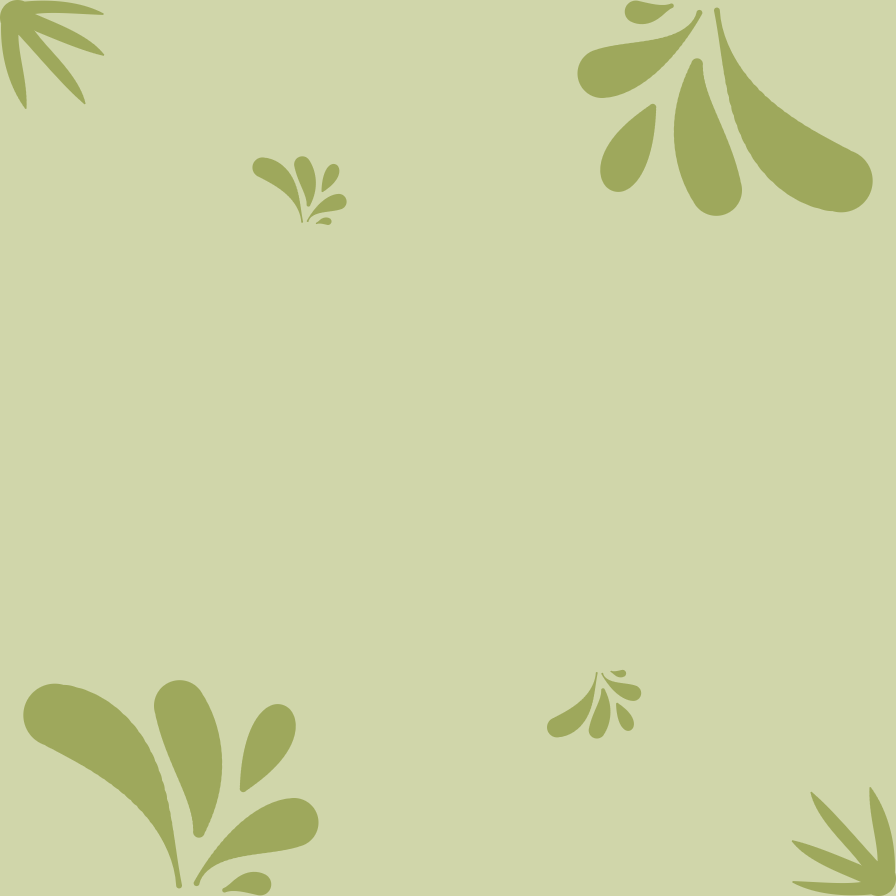
This background is drawn by a WebGL 2 fragment shader. Its source:

```glsl
#version 300 es
precision highp float;

uniform vec2 u_resolution;
out vec4 outColor;

// Point and radius (xyz) on a cubic Bezier of circles
vec3 bezier(vec3 a, vec3 b, vec3 c, vec3 d, float t) {
    float s = 1.0 - t;
    return s * s * s * a + 3.0 * s * t * (s * b + t * c) + t * t * t * d;
}

// Distance to a tapered stroke, walked as short capsules
float petal(vec2 p, vec3 a, vec3 b, vec3 c, vec3 d) {
    const int STEPS = 24;
    float dist = 1e5;
    vec3 from = a;
    for (int i = 1; i <= STEPS; i++) {
        vec3 to = bezier(a, b, c, d, float(i) / float(STEPS));
        vec2 axis = to.xy - from.xy;
        float h = clamp(dot(p - from.xy, axis) / dot(axis, axis), 0.0, 1.0);
        vec3 disc = mix(from, to, h);
        dist = min(dist, length(p - disc.xy) - disc.z);
        from = to;
    }
    return dist;
}

// Spray of five petals growing upwards
float spray(vec2 p) {
    float d = petal(p, vec3(153.5, 9, 2.5), vec3(146, 68, -2), vec3(110, 138, 40), vec3(47, 155, 27));
    d = min(d, petal(p, vec3(170.5, 55, 5), vec3(178, 86, 12), vec3(170, 124, 30), vec3(154, 163, 22)));
    d = min(d, petal(p, vec3(208.5, 92, 3), vec3(217, 108, 11), vec3(234, 137, 25.6), vec3(238, 150, 14.5)));
    d = min(d, petal(p, vec3(168.5, 11, 2.5), vec3(178, 37, -2), vec3(226, 58, 25), vec3(252, 63, 21)));
    return min(d, petal(p, vec3(192.5, 5, 2), vec3(200, 8, 2), vec3(212, 14, 11), vec3(223, 10, 9.5)));
}

// Corner leaf: round palm with four pointed fingers
float cornerLeaf(vec2 p) {
    float d = length(p - 15.0) - 15.0;
    d = min(d, petal(p, vec3(16, 9, 7), vec3(30, 4, 4), vec3(62, 5, 7), vec3(88, 12, 0.8)));
    d = min(d, petal(p, vec3(20, 15, 7), vec3(38, 23, 6), vec3(70, 35, 8.5), vec3(88.5, 47, 0.8)));
    d = min(d, petal(p, vec3(20, 24, 7), vec3(33, 42, 4), vec3(59, 66, 9), vec3(72.5, 88.5, 0.8)));
    return min(d, petal(p, vec3(9, 18, 8), vec3(6, 40, 6), vec3(14, 66, 10), vec3(22, 92.5, 0.8)));
}

void main() {
    // The canvas spans a design grid of 768 units
    const float GRID = 768.0;
    vec2 p = gl_FragCoord.xy / u_resolution * GRID;
    bool isLeft = p.x < 0.5 * GRID;
    bool isTop = p.y > 0.5 * GRID;

    float dist;
    if (isLeft != isTop) {
        // Large sprays, turned half around in the upper right
        dist = spray(isLeft ? p : GRID - p);
    } else {
        // Small sprays, upside down in the lower right, and corner leaves
        vec2 local = isLeft ? p - vec2(210, 575) : vec2(p.x - 462.5, 194.0 - p.y);
        vec2 corner = isLeft ? vec2(p.x, GRID - p.y) : vec2(GRID - p.x, p.y);
        dist = min(spray(local / 0.319) * 0.319, cornerLeaf(corner));
    }

    // Flat fill with smooth edges
    float pixel = GRID / min(u_resolution.x, u_resolution.y);
    float coverage = clamp(0.5 - dist / pixel, 0.0, 1.0);
    vec3 paper = vec3(0.816, 0.839, 0.667);
    vec3 olive = vec3(0.62, 0.66, 0.36);
    outColor = vec4(mix(paper, olive, coverage), 1.0);
}
```
